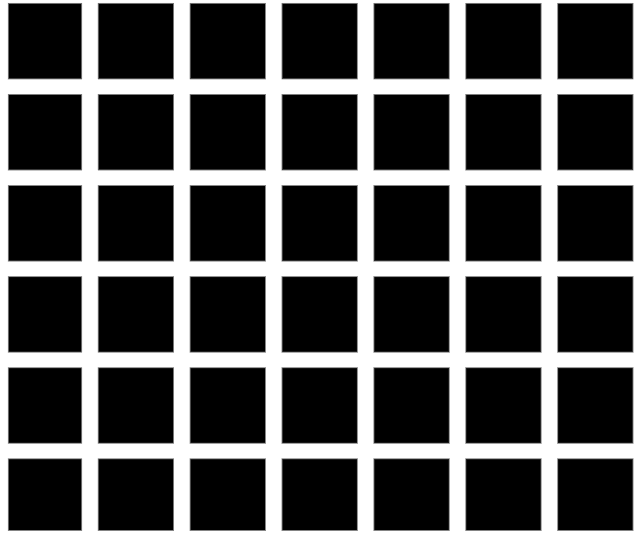
Reproduce this pattern procedurally as a Shadertoy shader.

```glsl
float boxDistance(vec2 p, vec2 halfSize) {
    vec2 d = abs(p) - halfSize;
    return length(max(d, 0.0)) + min(max(d.x, d.y), 0.0);
}

void mainImage(out vec4 fragColor, in vec2 fragCoord) {
    // Canvas heights, measured from the top left
    vec2 p = vec2(fragCoord.x, iResolution.y - fragCoord.y) / iResolution.y;

    // Nearest tile of the seven by six grid
    vec2 period = vec2(0.1708, 0.1693);
    vec2 fromFirst = p - vec2(0.0818, 0.0765);
    vec2 cell = clamp(round(fromFirst / period), vec2(0.0), vec2(6.0, 5.0));
    float tile = boxDistance(fromFirst - cell * period, vec2(0.07, 0.0702));

    // Trim the first column and the last row
    tile = max(tile, max(0.0155 - p.x, p.y - 0.986));

    // Slightly soft edges, never thinner than a pixel
    float softness = max(0.0034, 1.0 / iResolution.y);
    float white = clamp(0.5 + tile / softness, 0.0, 1.0);
    fragColor = vec4(vec3(white), 1.0);
}
```
